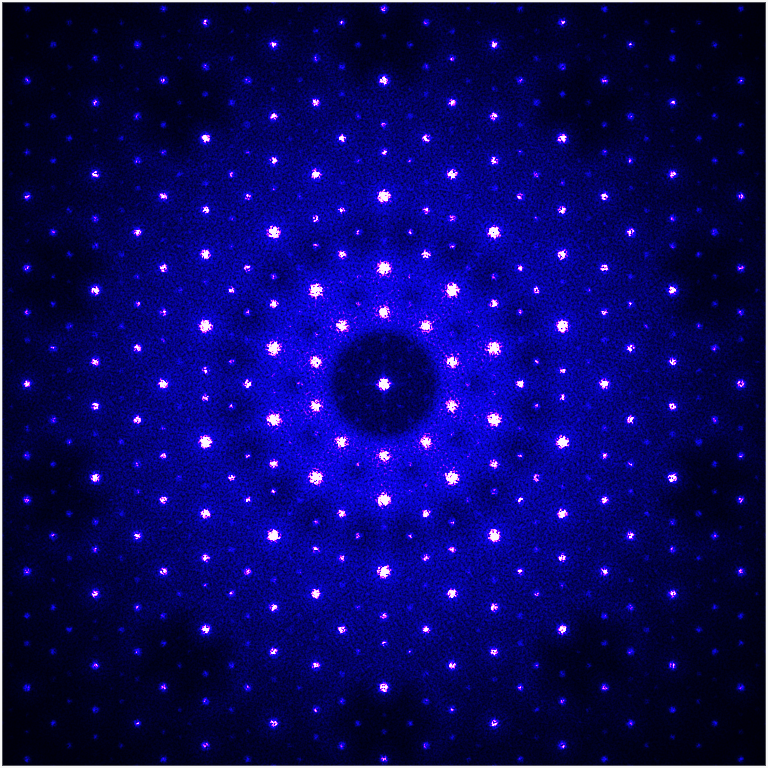
Write a WebGL 1 fragment shader that draws this pattern.

```glsl
precision highp float;
// Ten-fold quasicrystal diffraction: bright spots in a grainy blue halo.
// Spots are integer sums of pentagonal vectors (cut and project); each one
// dims with its hidden perpendicular length and its distance from the centre.
uniform vec2 u_resolution;

#define UNIT 0.0933        // length of the pentagonal vectors
#define PERP_DECAY 1.0     // dimming with perpendicular length
#define ENVELOPE 0.385     // radius over which spots fade
#define SPOT_GAIN 5.2
#define SPOT_MIN 0.0027
#define SPOT_MAX 0.0062
#define GLOW_RADIUS 0.036
#define GLOW_GAIN 0.42
#define HALO_GAIN 0.80
#define HALO_RADIUS 0.365
#define GRAIN 0.75
#define FRAME 0.003

// sine and cosine of 36 and 18 degrees
const vec2 A36 = vec2(0.58779, 0.80902);
const vec2 A18 = vec2(0.30902, 0.95106);

vec2 gradient(vec2 cell) {
  float h = fract(sin(dot(cell, vec2(127.1, 311.7))) * 43758.55);
  return vec2(cos(6.2832 * h), sin(6.2832 * h));
}

float gradientNoise(vec2 p) {
  vec2 i = floor(p), f = p - i;
  vec2 u = f * f * f * (f * (f * 6.0 - 15.0) + 10.0);
  vec2 x = vec2(1.0, 0.0);
  float low = mix(dot(gradient(i), f), dot(gradient(i + x), f - x), u.x);
  float high = mix(dot(gradient(i + x.yx), f - x.yx),
                   dot(gradient(i + x.xx), f - x.xx), u.x);
  return mix(low, high, u.y);
}

// x: sharp spots, y: soft glow around them
vec2 diffraction(vec2 p) {
  vec2 e1 = vec2(-A18.y, A18.x), e4 = vec2(A18.y, A18.x);
  vec2 e2 = vec2(-A36.x, -A36.y), e3 = vec2(A36.x, -A36.y);
  vec2 q = p / UNIT, up = vec2(0.0, 1.0);
  // indices whose perpendicular part would vanish here
  vec2 middle = floor(0.4 * vec2(dot(q, e1 - up), dot(q, e4 - up)) + 0.5);
  vec2 light = vec2(0.0);
  for (int i = -3; i <= 3; i++) {
    for (int j = -3; j <= 3; j++) {
      vec2 n = middle + vec2(float(i), float(j));
      // the other two indices follow from the nearest lattice point
      vec2 rest = q - n.x * e1 - n.y * e4;
      float total = -rest.y / A36.y, diff = rest.x / A36.x;
      vec2 m = floor(0.5 * vec2(total - diff, total + diff) + 0.5);
      vec2 offset = (rest - m.x * e2 - m.y * e3) * UNIT;
      // conjugate vectors give the perpendicular length
      vec2 perp = n.x * e2 + n.y * e3 + m.x * e4 + m.y * e1;
      vec2 site = (p - offset) / ENVELOPE;
      float strength = exp(-PERP_DECAY * dot(perp, perp) - dot(site, site));
      float level = sqrt(strength);
      float size = mix(SPOT_MIN, SPOT_MAX, sqrt(min(1.7 * strength, 1.0)));
      float d2 = dot(offset, offset);
      float soft = max(0.0, 1.0 - d2 / (GLOW_RADIUS * GLOW_RADIUS));
      light += level * vec2(exp(-d2 / (size * size)), pow(level, 0.3) * soft * soft);
    }
  }
  return light;
}

float bump(float d, float width) {
  return exp(-d * d / (width * width));
}

// ten-fold dark cells in the halo, the outer ones with a faint rim
float darkCells(vec2 p) {
  float r = length(p);
  float sector = 0.62832;
  float turn = abs(mod(atan(p.x, p.y + 1e-6) + 0.5 * sector, sector) - 0.5 * sector);
  vec2 f = r * vec2(sin(turn), cos(turn));
  float outer = length(f - vec2(0.0, 0.443));
  float shade = 1.0 - 0.55 * (1.0 - smoothstep(0.035, 0.078, outer));
  shade += 0.2 * bump(outer - 0.08, 0.009);
  shade *= 1.0 - 0.45 * bump(length(f - 0.118 * A18), 0.015);
  shade *= 1.0 - 0.5 * bump(length(f - 0.196 * vec2(0.156, 0.988)), 0.028);
  return shade;
}

// black to blue, then violet and white
vec3 palette(float v) {
  float blue = 1.0 - exp(-v * (0.85 + 1.1 * v));
  return vec3(0.1 * v * v / (1.0 + v * v) + 0.9 * smoothstep(1.1, 1.9, v),
              0.025 * min(v, 1.0) + 0.94 * smoothstep(1.45, 2.5, v),
              min(1.0, 0.015 + blue * 1.05));
}

void main() {
  vec2 uv = gl_FragCoord.xy / u_resolution;
  vec2 p = uv - 0.5;
  float r = length(p);
  vec2 light = diffraction(p);

  // diffuse halo with a bright inner ring and a dark central disc
  float halo = HALO_GAIN * bump(r, HALO_RADIUS) + 0.17 * bump(r - 0.112, 0.045);
  float disc = smoothstep(0.058, 0.083, r);
  float diffuse = halo * darkCells(p) + GLOW_GAIN * light.y;
  diffuse *= mix(0.34, 1.0, disc);

  // fine grain on turned axes, which also breaks up the rims of the spots
  vec2 turned = vec2(dot(uv, A36.yx), dot(uv, vec2(-A36.x, A36.y)));
  float grain = gradientNoise(turned * 437.0)
              + gradientNoise(turned.yx * 283.0 + 37.3);
  float v = diffuse * (1.0 + GRAIN * grain);
  // spots in the disc are faint, save the centre and a small ring
  float inDisc = mix(0.2, 1.0, disc) + 1.8 * bump(r - 0.0356, 0.006);
  inDisc = mix(1.0, inDisc, step(0.02, r));
  v += SPOT_GAIN * inDisc * light.x * max(0.1, 1.0 + 0.9 * grain);

  // short cross of streaks through the central spot
  float streak = min(abs(p.x), abs(p.y));
  v += 1.0 * exp(-streak * 700.0 - r * 75.0);

  vec3 color = palette(max(v, 0.0));

  // thin pale frame
  vec2 edge = min(uv, 1.0 - uv);
  float inside = smoothstep(FRAME - 0.001, FRAME + 0.001, min(edge.x, edge.y));
  gl_FragColor = vec4(mix(vec3(0.97), color, inside), 1.0);
}
```
